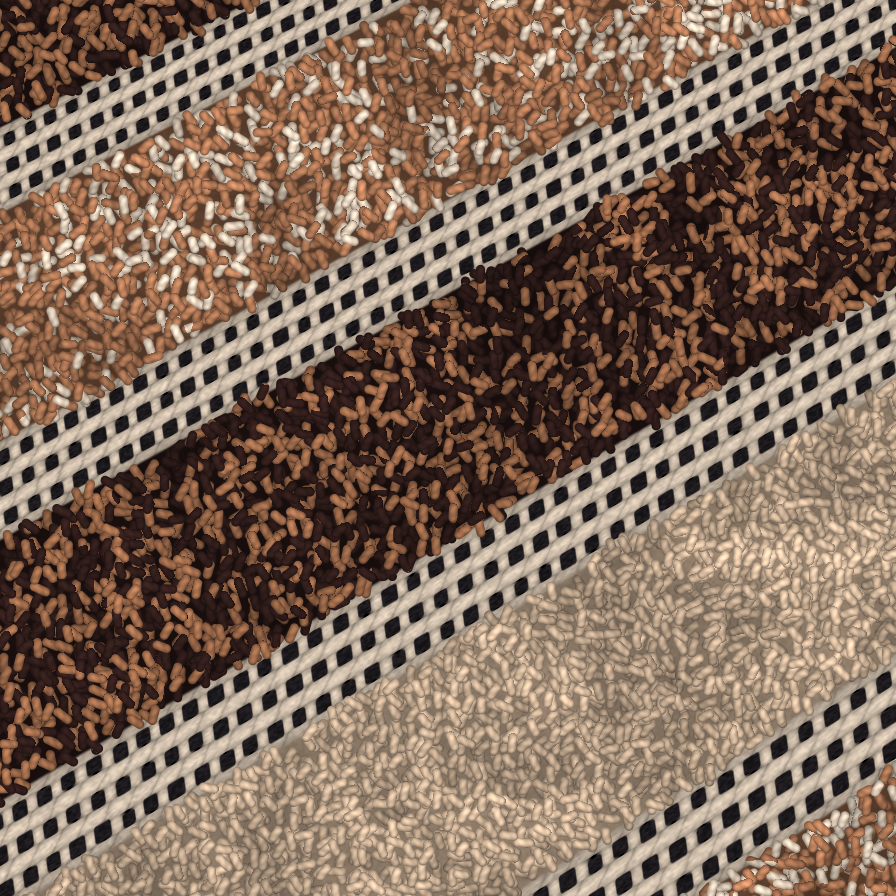
Give the GLSL for this texture, as a WebGL 1 fragment shader.

```glsl
precision highp float;
uniform vec2 u_resolution;

#define BAND_HALF 0.138
#define BAND_ROWS 3.0
#define DASH_PITCH 0.0254
#define TUFT_CELL 0.016
#define TUFT_RADIUS 0.32
#define TUFT_REACH 0.45
#define CREAM vec3(0.87, 0.80, 0.72)
#define BLACK vec3(0.09, 0.08, 0.09)
#define BEIGE vec3(0.83, 0.72, 0.61)
#define TAN vec3(0.72, 0.49, 0.35)
#define BROWN vec3(0.64, 0.43, 0.30)
#define UMBER vec3(0.20, 0.12, 0.11)

float hash(vec2 p) {
  vec3 q = fract(p.xyx * vec3(0.1031, 0.1030, 0.0973));
  q += dot(q, q.yzx + 33.33);
  return fract((q.x + q.y) * q.z);
}

float noise(vec2 p) {
  vec2 i = floor(p), f = fract(p);
  f = f * f * (3.0 - 2.0 * f);
  return mix(mix(hash(i), hash(i + vec2(1, 0)), f.x),
             mix(hash(i + vec2(0, 1)), hash(i + vec2(1, 1)), f.x), f.y);
}

// Stripe coordinate in perspective: woven bands lie at whole numbers
float stripeAt(vec2 p) {
  float c = (1.0 - p.y + 0.49 * p.x) / (1.0 - 0.1 * p.x);
  return log((c + 2.24) / 2.43) / log(1.147);
}

float bandDistance(float t) {
  return abs(t - floor(t + 0.5));
}

// Yarn colour of a pile stripe; pick chooses between its two threads
vec3 yarn(float stripe, float pick, float clump) {
  if (abs(stripe - 2.0) < 0.5) return BEIGE * (0.94 + 0.1 * pick);
  if (abs(abs(stripe) - 1.0) < 0.5)
    return pick < 0.28 + 0.4 * clump ? BROWN : UMBER;
  return pick < 0.1 + 0.4 * clump ? CREAM : TAN * (0.82 + 0.22 * pick);
}

// Flat weave: rows of black dashes between twisted cream ribs
vec3 weave(vec2 p, float t, float pixel) {
  float band = floor(t + 0.5);
  float pitch = DASH_PITCH * pow(1.08, band);
  float row = ((t - band) / BAND_HALF * 0.5 + 0.5) * BAND_ROWS;
  float u = (p.x - 0.14 * (1.0 - p.y)) / pitch;
  u += 0.12 * (noise(vec2(u * 0.6, floor(row) * 7.0 + band * 31.0)) - 0.5);
  vec2 id = vec2(floor(u), floor(row) + band * 9.0);
  vec2 q = vec2(fract(u), fract(row)) - 0.5;

  // Ribs and cream stitches
  float ribY = (abs(q.y) - 0.5) / 0.27;
  float twist = abs(fract(u + 0.25 + 0.9 * sign(q.y) * ribY * 0.3) - 0.5) * 2.0;
  float rib = 1.0 - 0.28 * ribY * ribY - 0.2 * pow(twist, 5.0);
  float stitchX = (abs(q.x) - 0.5) / 0.2;
  float stitchY = q.y / 0.24;
  float stitch = 1.0 - 0.2 * stitchX * stitchX - 0.22 * stitchY * stitchY;
  float inRow = 1.0 - smoothstep(0.21, 0.26, abs(q.y));
  vec3 col = CREAM * mix(rib, stitch, inRow);
  col *= 0.93 + 0.14 * noise(vec2(u * 6.0 + row * 5.0, row * 16.0));

  // Rounded dashes, each a little different
  vec2 size = vec2(0.29, 0.23) + 0.06 * (hash(id) - 0.5);
  vec2 edge = abs(q + 0.07 * (hash(id + 5.3) - 0.5)) - size + 0.1;
  float d = (length(max(edge, 0.0)) + min(max(edge.x, edge.y), 0.0) - 0.1) * pitch;
  float dash = 1.0 - smoothstep(-pixel, pixel, d);
  vec3 ink = BLACK * (0.75 + 0.9 * noise(vec2(u * 8.0, row * 18.0)));
  col = mix(col, ink, dash);

  // Shade under the pile
  return col * mix(1.0, 0.72, smoothstep(0.8, 1.05, bandDistance(t) / BAND_HALF));
}

void main() {
  float extent = min(u_resolution.x, u_resolution.y);
  vec2 p = gl_FragCoord.xy / extent;
  float pixel = 1.0 / extent;
  float t = stripeAt(p);
  float clump = 0.65 * noise(p * 13.0) + 0.35 * noise(p * 29.0 + 7.0);

  // Ground: weave in the bands, shadow below the pile
  float stripe = floor(t);
  float gap = abs(stripe - 2.0) < 0.5 ? 0.62 : 0.45;
  vec3 col = mix(weave(p, t, pixel), yarn(stripe, 0.95, clump) * gap,
                 smoothstep(BAND_HALF, BAND_HALF + 0.012, bandDistance(t)));

  // Pile: short yarn tufts, the tallest on top
  vec2 g = p / TUFT_CELL;
  float top = -1.0;
  for (int j = -1; j <= 1; j++)
  for (int i = -1; i <= 1; i++)
  for (int k = 0; k < 2; k++) {
    vec2 id = floor(g) + vec2(i, j);
    vec2 seed = id + float(k) * 57.7 + 11.3;
    vec2 centre = id + 0.5 + 0.7 * (vec2(hash(seed), hash(seed + 19.1)) - 0.5);
    float tuftT = stripeAt(centre * TUFT_CELL);
    float ragged = BAND_HALF + 0.035 * (noise(centre * 0.35) - 0.4);
    float height = hash(seed + 41.7);
    if (bandDistance(tuftT) < ragged || height < top) continue;

    float angle = 1.75 + 2.3 * (hash(seed + 73.9) - 0.5) + 1.6 * (noise(centre * 0.18) - 0.5);
    vec2 dir = vec2(cos(angle), sin(angle));
    vec2 r = g - centre;
    float along = dot(r, dir), across = dot(r, vec2(-dir.y, dir.x));
    float reach = TUFT_REACH * (0.65 + 0.35 * hash(seed + 3.7));
    float d = length(vec2(max(abs(along) - reach, 0.0), across)) / TUFT_RADIUS;
    float cover = clamp(0.5 + (1.0 - d) * TUFT_RADIUS * TUFT_CELL / pixel, 0.0, 1.0);
    if (cover <= 0.0) continue;

    float light = 0.62 + 0.42 * (1.0 - min(d * d, 1.0)) + 0.1 * along;
    light *= 0.78 + 0.28 * height + 0.06 * sin(along * 9.0 + across * 7.0);
    vec3 tuft = yarn(floor(tuftT), hash(seed + 91.3), clump) * light;
    col = mix(col, tuft, cover);
    if (cover > 0.5) top = height;
  }

  // Soft clumps in the pile and fine fibre grain
  float pile = smoothstep(BAND_HALF, BAND_HALF + 0.03, bandDistance(t));
  col *= mix(1.0, 0.84 + 0.32 * clump, pile);
  col *= 0.95 + 0.1 * noise(p * 260.0);
  gl_FragColor = vec4(clamp(col, 0.0, 1.0), 1.0);
}
```
